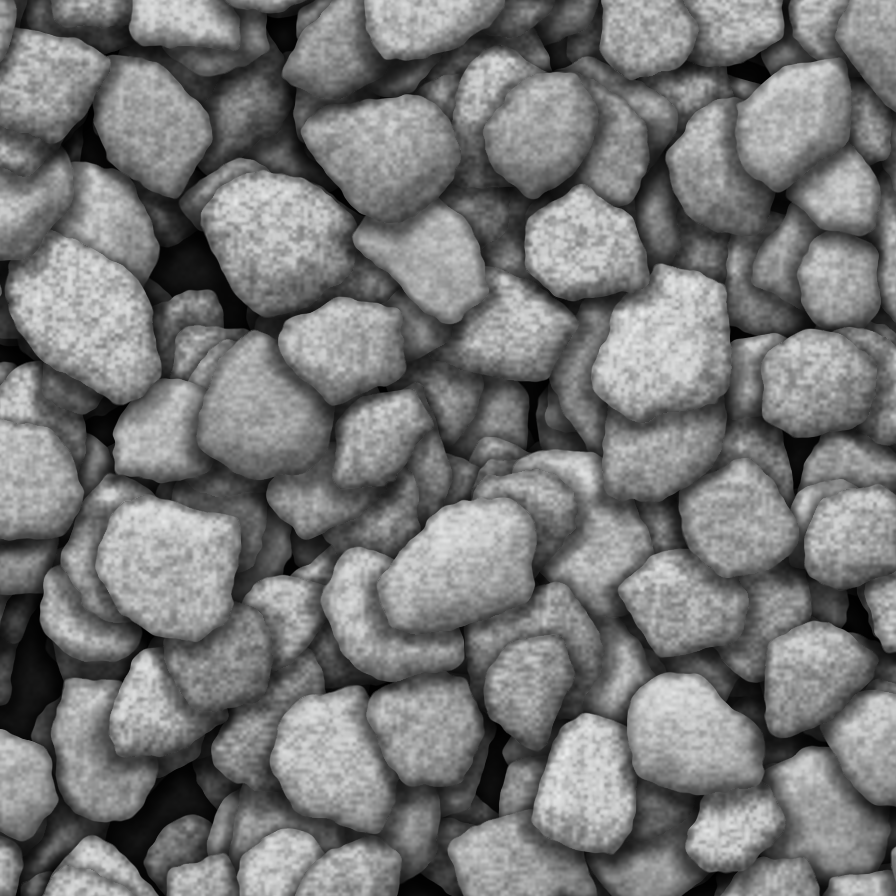
Write a WebGL 1 fragment shader that draws this texture.

```glsl
precision highp float;
// A bed of grey crushed stones seen from above. Layers of jittered grid cells
// are painted bottom to top; each stone is a soft polygon with bevelled facets
// that shades whatever lies beneath it. Grain and relief come from value noise.
uniform vec2 u_resolution;

#define CELL 0.14            // spacing of the stones
#define LAYERS 6.0           // depth of the pile
#define PRESENCE 0.72        // share of cells that hold a stone
#define JITTER 0.62          // scatter of stones inside their cells
#define CORNER 13.0          // sharpness of corners and facet ridges
#define SHADOW_REACH 0.026   // width of contact shadows
#define SHADOW_DEPTH 0.60    // darkness of contact shadows
#define GRAIN 0.30           // strength of the mineral speckle
#define RELIEF 0.42          // strength of the small bumps
#define GAP_TONE 0.08        // brightness of the deepest gaps

const float TAU = 6.2831853;
const float SIDES = 7.0;

float hash(vec2 p) {
  return fract(sin(dot(p, vec2(127.1, 311.7))) * 43758.5453);
}

float noise(vec2 p) {
  vec2 i = floor(p), f = fract(p);
  f = f * f * (3.0 - 2.0 * f);
  return mix(mix(hash(i), hash(i + vec2(1.0, 0.0)), f.x),
             mix(hash(i + vec2(0.0, 1.0)), hash(i + 1.0), f.x), f.y);
}

mat2 rotation(float a) {
  float c = cos(a), s = sin(a);
  return mat2(c, s, -s, c);
}

// Rough surface height, from broad chips to fine pits
float roughness(vec2 p) {
  return 0.5 * noise(p * 38.0) + 0.3 * noise(p * 85.0) + 0.2 * noise(p * 170.0);
}

// Facet slope in xy and signed edge distance in z, both in stone space
vec3 stone(vec2 q, vec2 id) {
  float total = 0.0;
  vec2 slope = vec2(0.0);
  for (float k = 0.0; k < SIDES; k++) {
    float angle = (k + 0.7 * hash(id + k * 3.7)) * TAU / SIDES;
    vec2 outward = vec2(cos(angle), sin(angle));
    float reach = mix(0.76, 1.08, hash(id + k * 5.3 + 41.0));
    float weight = exp(CORNER * dot(q, outward) / reach);
    total += weight;
    slope += weight * outward;
  }
  // A tilted top face outweighs the side facets in the middle
  vec2 tilt = vec2(hash(id + 7.1), hash(id + 8.3)) - 0.5;
  float top = exp(CORNER * (mix(0.5, 0.86, hash(id + 9.7)) + 0.5 * dot(tilt, q)));
  slope = (slope + top * tilt * 0.35) / (total + top);
  return vec3(slope, log(total) / CORNER - 1.0);
}

void main() {
  vec2 uv = gl_FragCoord.xy / u_resolution.y;
  float pixel = 1.0 / u_resolution.y;
  vec3 light = normalize(vec3(-0.25, 0.6, 0.75));

  // Ragged outlines by bending the plane a little
  vec2 bend = vec2(noise(uv * 32.0), noise(uv * 32.0 + 57.0)) - 0.5;
  bend += 0.4 * (vec2(noise(uv * 95.0), noise(uv * 95.0 + 23.0)) - 0.5);
  vec2 place = uv + 0.009 * bend;

  float tone = GAP_TONE;
  float seed = 0.0;

  for (float layer = 0.0; layer < LAYERS; layer++) {
    mat2 turn = rotation(layer * 1.1 + 0.3);
    vec2 grid = turn * place / CELL + layer * 7.37;
    float depthTone = mix(0.62, 1.0, sqrt(layer / (LAYERS - 1.0)));

    for (float y = -1.0; y <= 1.0; y++) {
      for (float x = -1.0; x <= 1.0; x++) {
        vec2 cell = floor(grid) + vec2(x, y);
        vec2 id = cell + layer * 19.0;
        if (hash(id + 2.9) > PRESENCE) continue;

        // Stone space: centred, turned, stretched and scaled
        vec2 center = cell + 0.5 + JITTER * (vec2(hash(id), hash(id + 1.7)) - 0.5);
        float radius = CELL * mix(0.36, 0.64, hash(id + 4.1));
        float stretch = mix(1.0, 1.26, hash(id + 5.9));
        vec2 scale = radius * vec2(stretch, 1.0 / stretch);
        mat2 spin = rotation(TAU * hash(id + 6.3));
        vec2 q = spin * ((grid - center) * CELL * turn) / scale;
        if (dot(q, q) > 4.0) continue;

        vec3 shape = stone(q, id);
        vec2 slope = (shape.xy * radius / scale) * spin;
        float edge = shape.z * radius;

        // Contact shadow, a little longer below the stone
        float away = smoothstep(-0.004, SHADOW_REACH, edge + 0.007 * slope.y);
        tone *= 1.0 - SHADOW_DEPTH * (1.0 - away);

        // Facet light, own shade and darkened rim
        vec3 normal = normalize(vec3(slope * 0.8 + 0.1 * q * spin, 1.0));
        float lit = 0.5 + 0.65 * max(dot(normal, light), 0.0);
        float albedo = mix(0.60, 0.79, hash(id + 3.3)) * depthTone;
        float rim = mix(0.66, 1.0, smoothstep(0.0, 0.013, -edge));
        float cover = smoothstep(pixel, -pixel, edge);
        tone = mix(tone, albedo * lit * rim, cover);
        if (cover > 0.5) seed = hash(id + 11.0);
      }
    }
  }

  // Mineral speckle, small bumps and broad stains, different on each stone
  vec2 skin = uv + seed * 9.0;
  float speckle = noise(skin * 110.0) + noise(skin * 230.0) - 1.0;
  float bumps = roughness(skin) - roughness(skin + light.xy * 0.006);
  float stain = noise(skin * 17.0) - 0.5;
  float strength = mix(0.6, 1.15, fract(seed * 13.0));
  tone *= 1.0 + strength * (GRAIN * speckle + RELIEF * bumps) + 0.12 * stain;

  // Soft shoulder keeps the highlights pale grey
  tone -= 0.5 * max(tone - 0.78, 0.0);
  gl_FragColor = vec4(clamp(tone * vec3(0.995, 1.0, 1.0), 0.0, 1.0), 1.0);
}
```
